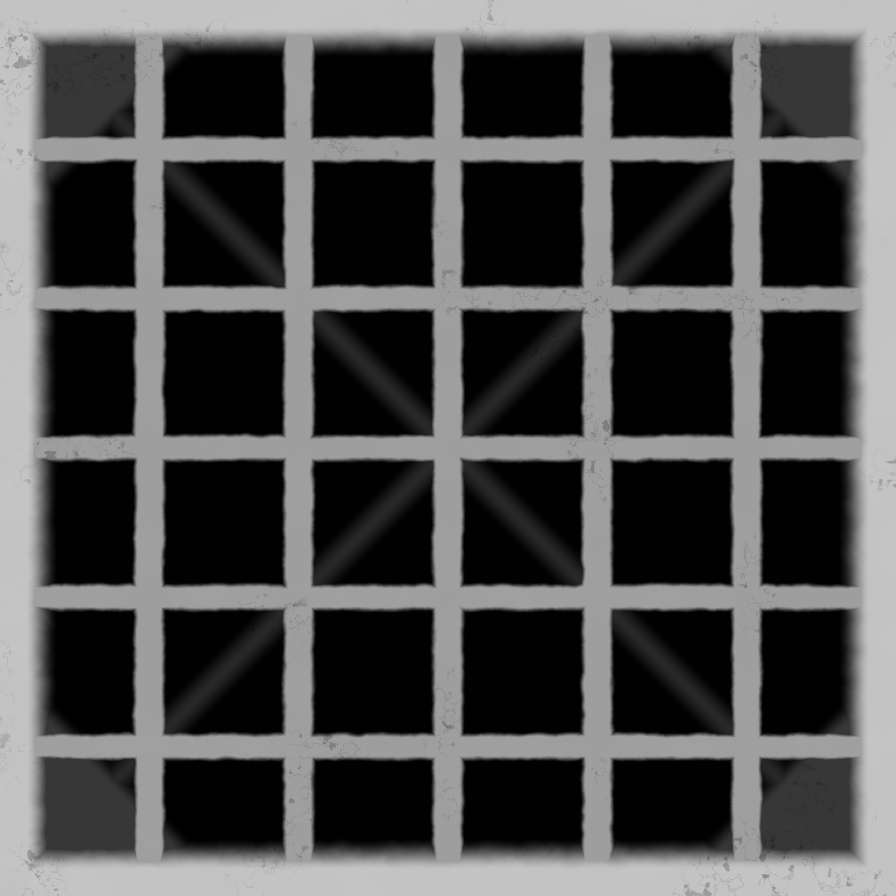
This texture map is drawn by a WebGL 1 fragment shader. Its source:

```glsl
precision highp float;

uniform vec2 u_resolution;

const float CELLS = 6.0;
const vec2 BAR_HALF_WIDTH = vec2(0.0132, 0.0105);
const float BAR_FALLOFF = 0.0065;
const float OPENING_HALF = 0.464;
const float FRAME_GRAY = 0.765;
const float BAR_GRAY = 0.622;
const float BRACE_GRAY = 0.155;
const float GUSSET_GRAY = 0.215;

float hash(vec2 p) {
  vec3 q = fract(vec3(p.xyx) * 0.1031);
  q += dot(q, q.yzx + 33.33);
  return fract((q.x + q.y) * q.z);
}

float valueNoise(vec2 p) {
  vec2 cell = floor(p);
  vec2 f = fract(p);
  f = f * f * (3.0 - 2.0 * f);
  float low = mix(hash(cell), hash(cell + vec2(1.0, 0.0)), f.x);
  float high = mix(hash(cell + vec2(0.0, 1.0)), hash(cell + vec2(1.0, 1.0)), f.x);
  return mix(low, high, f.y);
}

float fbm(vec2 p) {
  float sum = 0.0;
  float amplitude = 0.5;
  for (int i = 0; i < 4; i++) {
    sum += amplitude * valueNoise(p);
    p = p * 2.03 + 17.3;
    amplitude *= 0.5;
  }
  return sum / 0.9375;
}

// Signed distance to the nearest vertical or horizontal bar
float barDistance(vec2 uv, vec2 halfWidth, float wobble) {
  vec2 toLine = abs(fract(uv * CELLS + 0.5) - 0.5) / CELLS;
  vec2 d = toLine - halfWidth;
  return min(d.x, d.y) + wobble;
}

float barShade(float d) {
  return BAR_GRAY * (1.0 - smoothstep(-0.0005, BAR_FALLOFF, d));
}

// Bright border that sinks softly into the opening
float frameShade(vec2 p, float wobble) {
  float inside = OPENING_HALF - max(abs(p.x), abs(p.y)) + wobble;
  return FRAME_GRAY * (1.0 - smoothstep(-0.007, 0.029, inside));
}

// Dim diagonal braces and corner gussets behind the bars
float depthShade(vec2 p) {
  vec2 a = abs(p);
  float across = abs(a.x - a.y) * 0.7071;
  float brace = BRACE_GRAY * (1.0 - smoothstep(0.0, 0.025, across));
  float gusset = GUSSET_GRAY * smoothstep(0.722, 0.755, a.x + a.y);
  return max(brace, gusset);
}

// Sparse scuffs: thin noise contours and specks inside scattered patches
float scuffs(vec2 uv) {
  float patches = smoothstep(0.56, 0.72, fbm(uv * 11.0 + 4.7));
  float detail = fbm(uv * 62.0 + 31.0);
  float scratch = 1.0 - smoothstep(0.0, 0.035, abs(detail - 0.5));
  float speck = smoothstep(0.68, 0.76, fbm(uv * 95.0 + 8.0));
  return patches * (0.10 * scratch + 0.20 * speck);
}

void main() {
  vec2 uv = gl_FragCoord.xy / u_resolution;
  vec2 p = uv - 0.5;

  float wobble = (fbm(uv * 55.0) - 0.5) * 0.0045;
  float bars = barShade(barDistance(uv, BAR_HALF_WIDTH, wobble));
  float frame = frameShade(p, wobble);
  float shade = max(depthShade(p), max(bars, frame));

  // Wear and faint mottling scale with surface brightness
  float mottle = (fbm(uv * 18.0 + 9.0) - 0.5) * 0.025;
  shade *= 1.0 - scuffs(uv) + mottle;
  shade = max(shade, 0.004);

  gl_FragColor = vec4(vec3(shade), 1.0);
}
```
